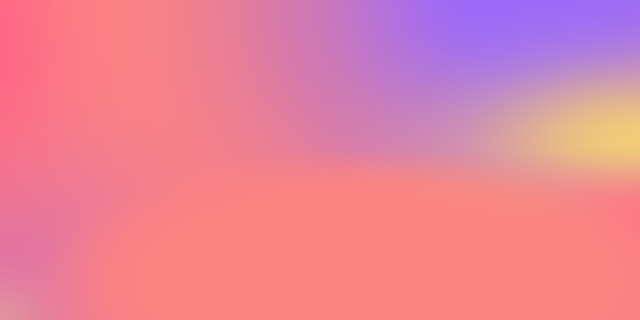
Give the GLSL for this background, as a Shadertoy shader.

```glsl
// Soft mesh-gradient backdrop: a violet-to-coral radial ramp overlaid with
// pink, mauve and gold bell-shaped glows and one broad coral ellipse.
// Canvas units: x runs 0..2, y runs 0..1 from the lower left.

const vec3 VIOLET = vec3(0.61, 0.41, 0.98);
const vec3 ORCHID = vec3(0.785, 0.47, 0.745);
const vec3 ROSE   = vec3(0.87, 0.48, 0.63);
const vec3 CORAL  = vec3(0.985, 0.512, 0.51);
const vec3 PINK   = vec3(1.0, 0.40, 0.53);
const vec3 MAUVE  = vec3(0.88, 0.46, 0.64);
const vec3 PEACH  = vec3(0.88, 0.60, 0.62);
const vec3 GOLD   = vec3(0.94, 0.80, 0.47);

// Length of an offset measured in per-axis radii
float ellipseDistance(vec2 p, vec2 centre, vec2 radii) {
    return length((p - centre) / radii);
}

// Gaussian glow, 1 at the centre
float bell(vec2 p, vec2 centre, vec2 radii) {
    float d = ellipseDistance(p, centre, radii);
    return exp(-d * d);
}

// Violet core fading outward through orchid and rose to coral
vec3 radialRamp(float d) {
    vec3 col = mix(VIOLET, ORCHID, smoothstep(0.20, 0.78, d));
    col = mix(col, ROSE, smoothstep(0.55, 1.05, d));
    return mix(col, CORAL, smoothstep(0.75, 1.38, d));
}

// Ellipse with different left and right reach and a soft rim
float coralMass(vec2 p, vec2 centre) {
    float reach = p.x < centre.x ? 0.71 : 0.90;
    float d = ellipseDistance(p, centre, vec2(reach, 0.30));
    return 1.0 - smoothstep(0.93, 1.47, d);
}

// Glow with a long upper tail and a short lower one
float goldGlow(vec2 p, vec2 centre) {
    float tail = p.y > centre.y ? 0.23 : 0.14;
    return bell(p, centre, vec2(0.53, tail));
}

void mainImage(out vec4 fragColor, in vec2 fragCoord) {
    vec2 p = fragCoord / iResolution.xy * vec2(2.0, 1.0);

    // Violet source in the upper right
    vec3 col = radialRamp(ellipseDistance(p, vec2(1.71, 1.0), vec2(1.0, 0.83)));

    // Left side: mauve below, pink above, peach in the corner
    col = mix(col, MAUVE, bell(p, vec2(0.0, 0.15), vec2(0.55, 0.40)));
    col = mix(col, PINK, bell(p, vec2(-0.05, 0.85), vec2(0.25, 0.40)));
    col = mix(col, PEACH, 0.8 * bell(p, vec2(0.0), vec2(0.14, 0.12)));

    // Hot pink rim at the right, beneath the coral and gold
    float rim = 1.2 * bell(p, vec2(2.05, 0.24), vec2(0.42, 0.28));
    col = mix(col, PINK, min(rim, 1.0));
    col = mix(col, CORAL, coralMass(p, vec2(1.10, 0.12)));
    col = mix(col, GOLD, goldGlow(p, vec2(2.0, 0.56)));

    fragColor = vec4(col, 1.0);
}
```
